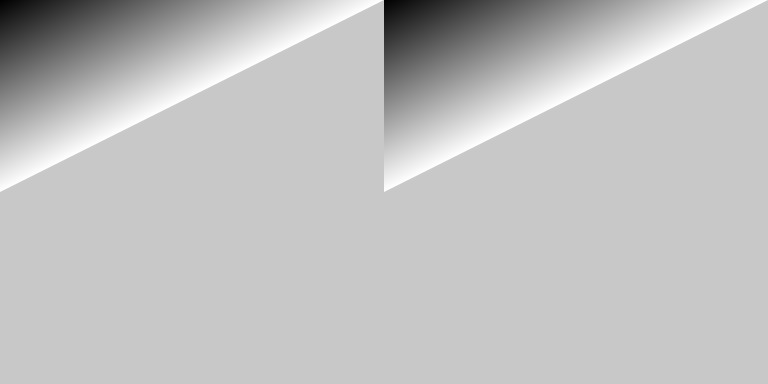
Give the GLSL for this background, as a WebGL 2 fragment shader.

```glsl
#version 300 es
precision highp float;
// Two square tiles side by side on flat grey. Each holds a corner wedge
// that ramps linearly from black at the tile's upper left to white along
// its slanted edge, built from one linear ramp and its edge coverage.

uniform vec2 u_resolution;
out vec4 fragColor;

const vec2 TILE_COUNT = vec2(2.0, 1.0);
const vec2 WEDGE_SIZE = vec2(1.0, 0.5);   // legs of the wedge, in tiles
const vec3 BACKGROUND = vec3(0.784);
const vec3 RAMP_START = vec3(0.0);
const vec3 RAMP_END = vec3(1.0);

// Position inside a tile, measured right and down from its upper left.
vec2 tilePosition(vec2 uv, vec2 count) {
    vec2 local = fract(uv * count);
    return vec2(local.x, 1.0 - local.y);
}

// 0 at the corner, 1 on the slanted edge joining the ends of both legs.
float wedgeRamp(vec2 position, vec2 size) {
    return dot(position, 1.0 / size);
}

// Smooth coverage of the side where the value is below the limit.
float coverageBelow(float value, float limit, float pixelWidth) {
    return clamp((limit - value) / pixelWidth + 0.5, 0.0, 1.0);
}

void main() {
    vec2 uv = gl_FragCoord.xy / u_resolution;
    vec2 pixel = TILE_COUNT / u_resolution;

    // Ramp and its change across one pixel
    float ramp = wedgeRamp(tilePosition(uv, TILE_COUNT), WEDGE_SIZE);
    float rampPerPixel = length(pixel / WEDGE_SIZE);

    // Wedge over the flat background
    vec3 wedgeColor = mix(RAMP_START, RAMP_END, clamp(ramp, 0.0, 1.0));
    float coverage = coverageBelow(ramp, 1.0, rampPerPixel);
    fragColor = vec4(mix(BACKGROUND, wedgeColor, coverage), 1.0);
}
```
